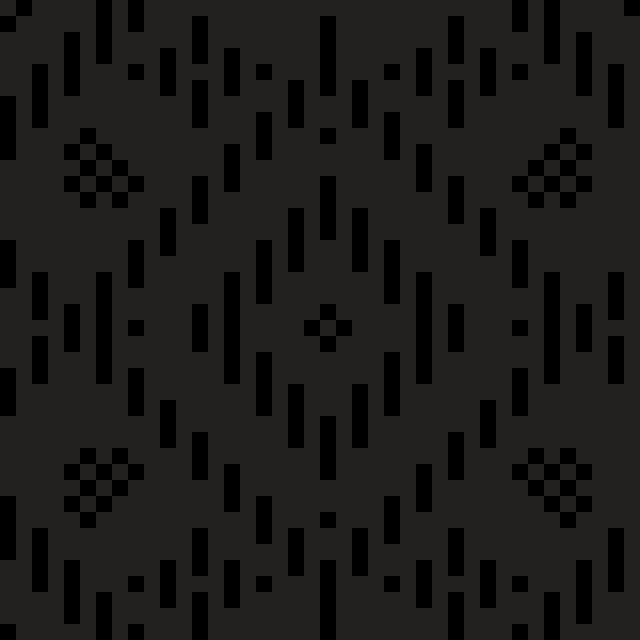
Write a WebGL 1 fragment shader that draws this pattern.

```glsl
precision mediump float;
// Woven geometric motif: mirrored diamonds of vertical black bars on charcoal.

uniform vec2 u_resolution;

const float CELLS = 40.0;        // grid cells across and down, one motif
const float SAMPLES = 4.0;       // antialiasing samples per axis
const vec3 GROUND = vec3(0.133, 0.129, 0.122);
const vec3 INK = vec3(0.0);

// 1 when the whole number v lies from lo to hi inclusive
float span(float v, float lo, float hi) {
  return step(lo - 0.5, v) * step(v, hi + 0.5);
}

// One cell at a given place
float dot1(vec2 cell, vec2 place) {
  return 1.0 - step(0.5, length(cell - place));
}

// Four cells around an empty one
float ring(vec2 cell, vec2 centre) {
  vec2 d = abs(cell - centre);
  return span(d.x + d.y, 1.0, 1.0);
}

// Four-cell bars stepping down two rows every second column
float longBars(vec2 cell, float start) {
  return span(cell.y + cell.x, start, start + 3.0);
}

// Three-cell bars following a diamond outline
float diamondBars(vec2 cell, vec2 centre, float radius) {
  vec2 d = abs(cell - centre);
  return span(d.y - abs(radius - d.x), -1.0, 1.0);
}

// Checkered patch with one corner cut off
float checkerPatch(vec2 cell) {
  float inside = span(cell.x, 12.0, 16.0) * span(cell.y, 8.0, 12.0);
  float odd = mod(cell.x + cell.y, 2.0);
  return inside * step(0.5, odd) * step(1.5, cell.x - cell.y);
}

// Ink coverage of a cell, measured from the motif centre
float motif(vec2 cell) {
  float bars = longBars(cell, 6.0);
  bars = max(bars, longBars(cell, 31.0));
  bars = max(bars, diamondBars(cell, vec2(0.0), 16.0));
  bars = max(bars, diamondBars(cell, vec2(8.0, 16.0), 2.0) * span(cell.x, 6.0, 10.0));
  bars = max(bars, span(cell.x, 0.0, 0.0) * span(cell.y, 15.0, 19.0));
  float ink = bars * (1.0 - mod(cell.x, 2.0));

  // Single accents
  ink = max(ink, dot1(cell, vec2(0.0, 12.0)));
  ink = max(ink, dot1(cell, vec2(12.0, 0.0)));
  ink = max(ink, dot1(cell, vec2(14.0, 0.0)));
  ink = max(ink, dot1(abs(cell - vec2(8.0, 16.0)), vec2(4.0, 0.0)));

  // Small rings and checkered patches
  ink = max(ink, ring(cell, vec2(0.0)));
  ink = max(ink, ring(cell, vec2(20.0)));
  return max(ink, checkerPatch(cell));
}

// Folds a canvas position into the mirrored quarter of the grid
float pattern(vec2 uv) {
  vec2 cell = floor(fract(vec2(uv.x, 1.0 - uv.y)) * CELLS);
  return motif(abs(cell - 0.5 * CELLS));
}

void main() {
  float ink = 0.0;
  for (float j = 0.0; j < SAMPLES; j++) {
    for (float i = 0.0; i < SAMPLES; i++) {
      vec2 offset = (vec2(i, j) + 0.5) / SAMPLES - 0.5;
      ink += pattern((gl_FragCoord.xy + offset) / u_resolution);
    }
  }
  ink /= SAMPLES * SAMPLES;
  gl_FragColor = vec4(mix(GROUND, INK, ink), 1.0);
}
```
